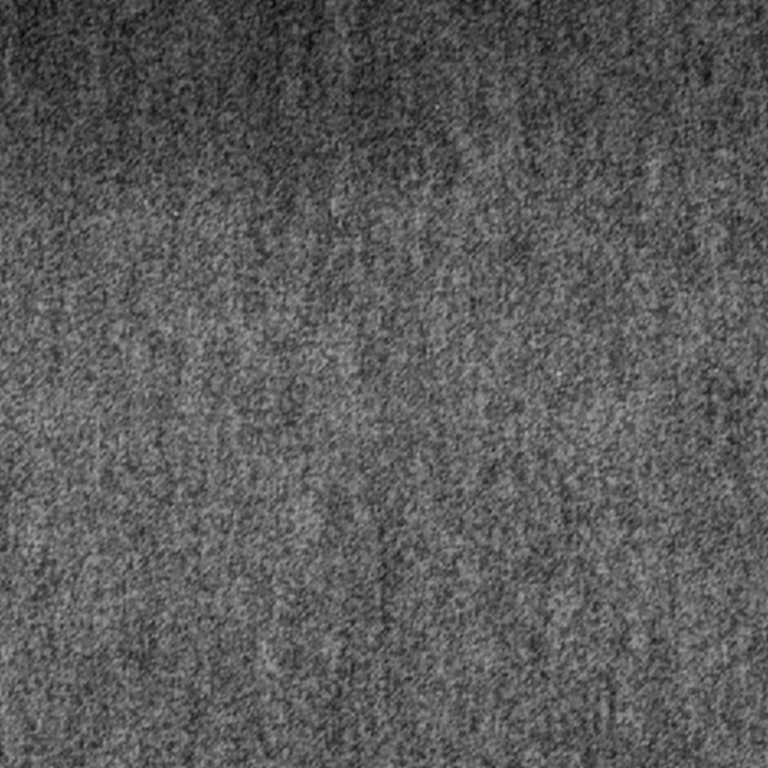
A Shadertoy shader for this texture:

```glsl
// Grey woven cloth with a soft shadow lying across its top edge.
// Fine grain and slanted thread noise give the weave, stretched noise gives
// the upright streaks, and broad gradients shade the whole.

float hash(vec2 cell) {
    uvec2 q = uvec2(ivec2(cell) + 4096) * uvec2(1597334673u, 3812015801u);
    uint n = (q.x ^ q.y) * 1597334673u;
    n = (n ^ (n >> 15)) * 2246822519u;
    return float((n ^ (n >> 13)) >> 8) / 16777216.0;
}

// Smooth value noise centred on zero
float noise(vec2 p) {
    vec2 cell = floor(p);
    vec2 f = fract(p);
    f = f * f * (3.0 - 2.0 * f);
    float low = mix(hash(cell), hash(cell + vec2(1, 0)), f.x);
    float high = mix(hash(cell + vec2(0, 1)), hash(cell + vec2(1, 1)), f.x);
    return mix(low, high, f.y) - 0.5;
}

// Broad light: a pale middle, a dimmer right side and the shadow on top
float shading(vec2 uv) {
    vec2 fromGlow = (uv - vec2(0.42, 0.42)) * vec2(1.5, 2.2);
    float light = 0.373 + 0.032 * exp(-dot(fromGlow, fromGlow)) - 0.016 * uv.x;
    float edge = 0.735 + 0.06 * uv.x + 0.035 * noise(uv * vec2(6.0, 3.0));
    float softness = mix(0.035, 0.13, uv.x);
    float shadow = smoothstep(edge - softness, edge + softness, uv.y);
    float corner = smoothstep(0.75, 1.05, uv.y) * (1.0 - 0.7 * uv.x);
    return light - shadow * mix(0.105, 0.075, uv.x) - 0.045 * corner;
}

// Threads: round grain crossed by short slanted strands
float weave(vec2 uv) {
    vec2 slant = vec2(uv.x + uv.y, uv.y - uv.x) * 0.7071;
    float grain = noise(uv * vec2(235.0, 215.0));
    float strands = noise(slant * vec2(150.0, 260.0) + 37.0);
    float upright = noise(uv * vec2(210.0, 75.0) + 91.0);
    return 0.20 * grain + 0.20 * strands + 0.10 * upright;
}

// Upright streaks that lean and wander slightly
float streaks(vec2 uv) {
    float lean = uv.x + 0.025 * uv.y + 0.006 * noise(uv * 7.0);
    return 0.085 * noise(vec2(lean * 95.0, uv.y * 13.0) + 11.0)
         + 0.045 * noise(vec2(lean * 42.0, uv.y * 6.0) + 53.0);
}

// Rare pale flecks of lint, one chance per grid cell
float lint(vec2 uv) {
    vec2 grid = uv * 24.0;
    vec2 cell = floor(grid);
    vec2 centre = 0.25 + 0.5 * vec2(hash(cell + 200.0), hash(cell + 300.0));
    float fleck = 1.0 - smoothstep(0.03, 0.12, length(fract(grid) - centre));
    return fleck * step(0.993, hash(cell + 400.0));
}

void mainImage(out vec4 fragColor, in vec2 fragCoord) {
    vec2 uv = fragCoord / iResolution.xy;
    float blotches = 0.045 * noise(uv * vec2(11.0, 9.0) + 5.0)
                   + 0.040 * noise(uv * vec2(34.0, 28.0) + 71.0);
    float base = shading(uv);
    float contrast = mix(0.85, 1.05, smoothstep(0.22, 0.38, base));
    float grey = base + blotches + contrast * (weave(uv) + streaks(uv));
    grey += 0.28 * lint(uv);
    fragColor = vec4(vec3(clamp(grey, 0.0, 1.0)), 1.0);
}
```
